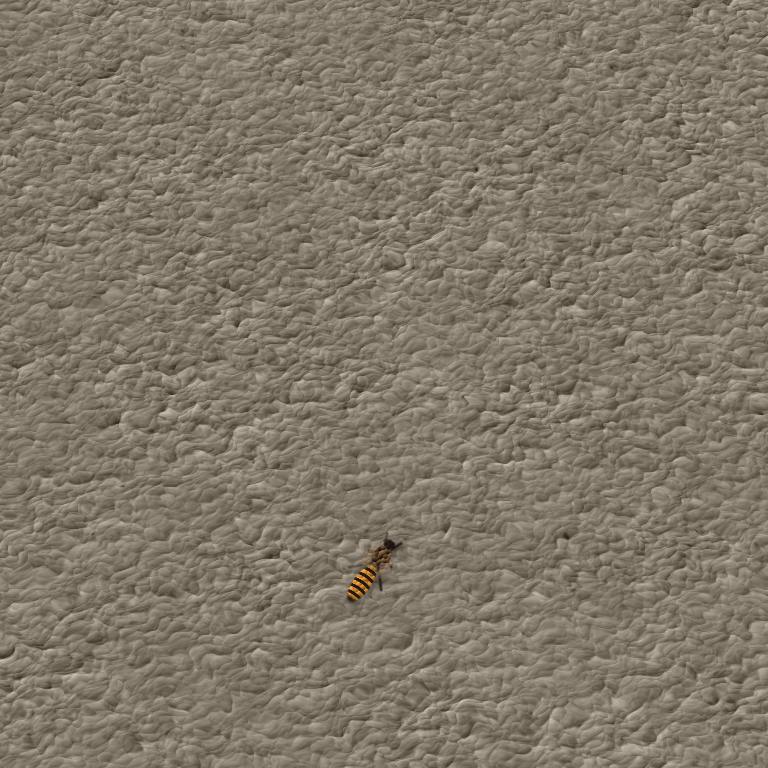
Reproduce this texture procedurally as a three.js fragment shader.

```glsl
#define STONE vec3(0.505, 0.470, 0.414)
#define CONTRAST 0.185
#define GRAIN_COUNT 62.0
#define CREASE_SHARPNESS 11.0
#define LIGHT vec2(-0.35, 0.94)
#define BEE_CENTER vec2(0.487, 0.262)
#define BEE_AXIS vec2(0.58, 0.81)
#define AMBER vec3(0.78, 0.50, 0.17)
#define DARK_BROWN vec3(0.13, 0.10, 0.08)
#define EDGE 0.0016

varying vec2 vUv;

vec2 hash2(vec2 cell) {
  vec2 h = vec2(dot(cell, vec2(127.1, 311.7)), dot(cell, vec2(269.5, 183.3)));
  return fract(sin(h) * 43758.55);
}

// Soft cellular bumps, lit on one side and dark in the creases
float bumpLight(vec2 p) {
  vec2 cell = floor(p);
  float lit = 0.0;
  float total = 0.0;
  for (int j = -1; j <= 1; j++) {
    for (int i = -1; i <= 1; i++) {
      vec2 id = cell + vec2(float(i), float(j));
      vec2 rnd = hash2(id);
      vec2 away = p - id - rnd;
      float weight = exp(-CREASE_SHARPNESS * dot(away, away));
      lit += weight * (dot(away, LIGHT) + 0.35 * (rnd.x - 0.5));
      total += weight;
    }
  }
  return lit / total;
}

// Sparse soft dots: bright glints or dark pits
float specks(vec2 p, float share) {
  vec2 cell = floor(p);
  vec2 rnd = hash2(cell + 71.0);
  vec2 away = fract(p) - 0.3 - 0.4 * rnd.yx;
  float present = step(1.0 - share, hash2(cell + 13.0).x);
  return present * (1.0 - smoothstep(0.05, 0.3, length(away)));
}

float waves(vec2 p) {
  return sin(p.x + 1.7 * sin(p.y * 0.7)) * sin(p.y * 1.1 + 1.3 * sin(p.x * 0.8 + 2.0));
}

vec3 stucco(vec2 uv) {
  // Grains shrink towards the top and lie slightly flattened
  vec2 p = vec2((uv.x - 0.5) * (0.86 + 0.3 * uv.y), uv.y * (1.08 + 0.22 * uv.y));
  p *= GRAIN_COUNT;
  p += 0.35 * vec2(waves(p * 0.9), waves(p.yx * 0.8 + 4.0));
  p += 0.14 * vec2(waves(p.yx * 2.7), waves(p * 2.3 + 7.0));

  float relief = 0.40 * bumpLight(p * 0.47 + 31.0);
  relief += 0.95 * bumpLight(p);
  relief += 0.70 * bumpLight(p * mat2(1.7, 0.5, -0.5, 1.8) + 57.0);
  relief += 0.30 * bumpLight(p * 3.3 + 19.0);
  relief *= 1.0 + 0.22 * waves(p * 0.23);

  float stain = 0.05 * waves(uv * 7.0 + 1.0) + 0.05 * waves(uv * 19.0 + 3.0);
  float tone = relief + stain;
  tone += 0.5 * specks(p * 1.2, 0.05) - 0.6 * specks(p * 1.1 + 40.0, 0.035);
  return STONE + CONTRAST * tone * vec3(1.0, 1.0, 1.02);
}

float cover(float dist) {
  return 1.0 - smoothstep(-EDGE, EDGE, dist);
}

float ellipse(vec2 p, vec2 radii) {
  return (length(p / radii) - 1.0) * min(radii.x, radii.y);
}

float segment(vec2 p, vec2 a, vec2 b) {
  vec2 ab = b - a;
  return length(p - a - ab * clamp(dot(p - a, ab) / dot(ab, ab), 0.0, 1.0));
}

// Bee seen from above: x runs towards the head, y to its right
vec3 addBee(vec3 color, vec2 uv) {
  vec2 q = uv - BEE_CENTER;
  vec2 b = vec2(dot(q, BEE_AXIS), dot(q, vec2(BEE_AXIS.y, -BEE_AXIS.x)));
  float fuzz = bumpLight(uv * 190.0);

  float shadow = 1.0 - smoothstep(-0.004, 0.009, ellipse(b - vec2(-0.012, 0.004), vec2(0.042, 0.012)));
  color *= 1.0 - 0.25 * shadow;

  // Legs and feelers
  for (int i = 0; i < 3; i++) {
    float k = float(i);
    vec2 hip = vec2(0.004 + 0.012 * k, 0.004);
    vec2 foot = vec2(-0.019 + 0.032 * k, 0.025 - 0.007 * k);
    float leg = segment(vec2(b.x, abs(b.y)), hip, foot) - 0.0017;
    color = mix(color, DARK_BROWN, cover(leg) * (b.y > 0.0 ? 0.9 : 0.5));
  }

  // Striped abdomen
  float abdomen = ellipse(b - vec2(-0.027, 0.0), vec2(0.028, 0.0115));
  float stripe = smoothstep(-0.1, 0.5, sin(b.x * 690.0 + b.y * b.y * 9000.0));
  stripe = max(stripe, 1.0 - smoothstep(-0.052, -0.046, b.x));
  vec3 amber = AMBER * (1.0 + 0.5 * fuzz - 18.0 * b.y);
  color = mix(color, mix(amber, DARK_BROWN, stripe), cover(abdomen));

  // Wings, thorax and head
  float wing = ellipse(vec2(b.x - 0.008, abs(b.y) - 0.012), vec2(0.016, 0.0055));
  color = mix(color, vec3(0.58, 0.47, 0.36) + 0.2 * fuzz, 0.65 * cover(wing));
  float thorax = ellipse(b - vec2(0.017, 0.0), vec2(0.014, 0.0115));
  color = mix(color, vec3(0.31, 0.22, 0.13) + 0.35 * fuzz, cover(thorax));
  float head = ellipse(b - vec2(0.035, 0.0), vec2(0.006, 0.008));
  return mix(color, DARK_BROWN + 0.12 * fuzz, cover(head));
}

void main() {
  gl_FragColor = vec4(addBee(stucco(vUv), vUv), 1.0);
}
```
